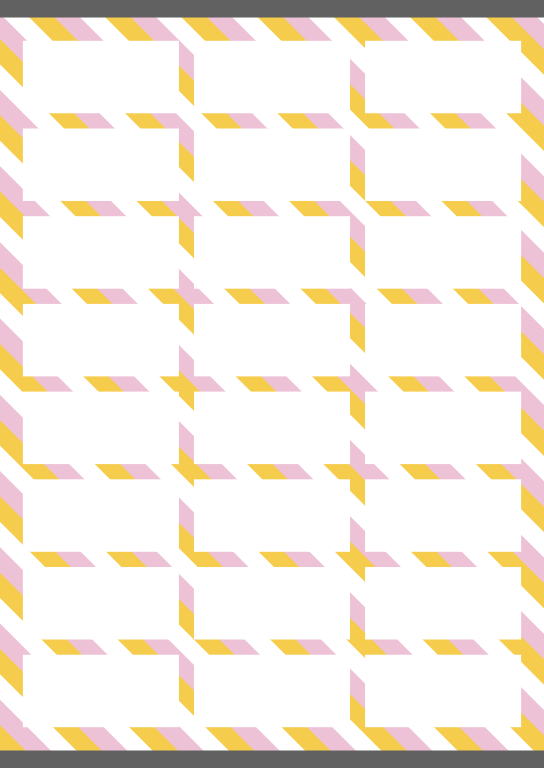
Reproduce this pattern procedurally as a WebGL 2 fragment shader.

```glsl
#version 300 es
precision highp float;
// A sheet of blank labels, 3 across and 8 down, on slanted candy stripes.
// One continuous 45 degree stripe field shows in the gaps between box-shaped
// cells, with a plain bar at the top and bottom. Lengths are canvas heights.

uniform vec2 u_resolution;
out vec4 fragColor;

const vec3 PAPER  = vec3(1.0);
const vec3 PINK   = vec3(0.93, 0.755, 0.84);
const vec3 YELLOW = vec3(0.96, 0.80, 0.30);
const vec3 GREY   = vec3(0.38);

const vec2 GRID_COUNT   = vec2(3.0, 8.0);
const vec2 CELL_PITCH   = vec2(0.2228, 0.1142);
const vec2 CELL_HALF    = vec2(0.1016, 0.0472);
const float STRIPE_STEP  = 0.09926;    // horizontal length of one stripe cycle
const float STRIPE_SHIFT = 0.624;      // phase, in cycles
const float STRIPE_HALF  = 1.0 / 3.0;  // half width of the coloured pair, in cycles
const float BAR_EDGE     = 0.4772;     // distance from the centre to each grey bar

// Coverage of the region where the signed distance is negative.
float cover(float dist) {
    return clamp(0.5 - dist * u_resolution.y, 0.0, 1.0);
}

float boxDistance(vec2 p, vec2 halfSize) {
    vec2 d = abs(p) - halfSize;
    return length(max(d, 0.0)) + min(max(d.x, d.y), 0.0);
}

// Equal yellow, pink and white bands descending to the right.
vec3 stripes(vec2 p) {
    float cycle = (p.x + p.y) / STRIPE_STEP - STRIPE_SHIFT;
    float offset = fract(cycle - STRIPE_HALF + 0.5) - 0.5;  // from the yellow-pink seam
    float toDistance = STRIPE_STEP * inversesqrt(2.0);
    vec3 pair = mix(YELLOW, PINK, cover(-offset * toDistance));
    return mix(PAPER, pair, cover((abs(offset) - STRIPE_HALF) * toDistance));
}

// Distance to the nearest label of the centred grid.
float labelDistance(vec2 p) {
    vec2 middle = 0.5 * (GRID_COUNT - 1.0);
    vec2 index = clamp(floor(p / CELL_PITCH + middle + 0.5), vec2(0.0), GRID_COUNT - 1.0);
    return boxDistance(p - (index - middle) * CELL_PITCH, CELL_HALF);
}

void main() {
    vec2 p = (gl_FragCoord.xy - 0.5 * u_resolution) / u_resolution.y;
    vec3 color = mix(stripes(p), PAPER, cover(labelDistance(p)));
    color = mix(color, GREY, cover(BAR_EDGE - abs(p.y)));
    fragColor = vec4(color, 1.0);
}
```
